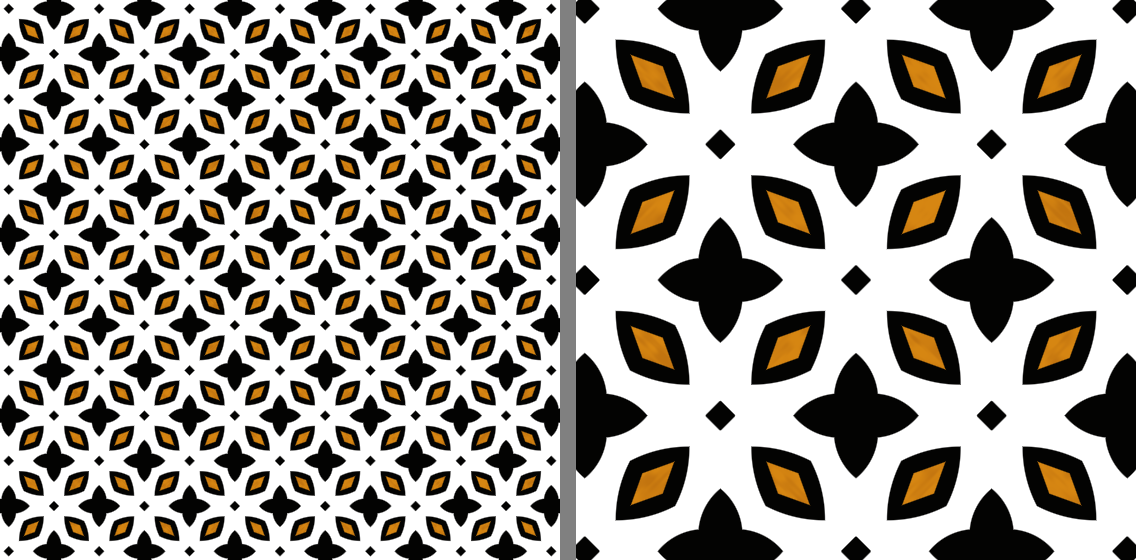
Left: the whole. Right: its middle third, enlarged.
A WebGL 1 fragment shader for this pattern:

```glsl
precision highp float;

uniform vec2 u_resolution;

const float CELLS_ACROSS = 12.387;
const vec3 PAPER = vec3(1.0);
const vec3 INK = vec3(0.012, 0.011, 0.008);
const vec3 AMBER = vec3(0.84, 0.525, 0.07);
const vec3 AMBER_DARK = vec3(0.76, 0.455, 0.06);

float hash(vec2 p) {
    vec3 q = fract(p.xyx * vec3(0.1031, 0.1030, 0.0973));
    q += dot(q, q.yzx + 33.33);
    return fract((q.x + q.y) * q.z);
}

float valueNoise(vec2 p) {
    vec2 i = floor(p);
    vec2 f = fract(p);
    f = f * f * (3.0 - 2.0 * f);
    float low = mix(hash(i), hash(i + vec2(1.0, 0.0)), f.x);
    float high = mix(hash(i + vec2(0.0, 1.0)), hash(i + 1.0), f.x);
    return mix(low, high, f.y);
}

// Straight-sided rhombus with half diagonals size.x and size.y
float rhombus(vec2 p, vec2 size) {
    return dot(abs(p), size.yx) / length(size) - size.x * size.y / length(size);
}

// Rhombus whose four sides bow outward as arcs of the given radius
float bowedRhombus(vec2 p, vec2 size, float radius) {
    float halfChord = 0.5 * length(size);
    float drop = sqrt(radius * radius - halfChord * halfChord);
    vec2 center = 0.5 * size - normalize(size.yx) * drop;
    return length(abs(p) - center) - radius;
}

// Pointed lens made from two arcs, lying along x
float lens(vec2 p, float halfLength, float halfWidth) {
    float radius = (halfLength * halfLength + halfWidth * halfWidth) / (2.0 * halfWidth);
    return length(abs(p) - vec2(0.0, halfWidth - radius)) - radius;
}

// Four overlapping lens petals
float flower(vec2 p, float offset, float halfLength, float halfWidth) {
    vec2 q = abs(p);
    vec2 shift = vec2(offset, 0.0);
    return min(lens(q - shift, halfLength, halfWidth),
               lens(q.yx - shift, halfLength, halfWidth));
}

// Small diamond with softened corners
float softDiamond(vec2 p, float halfDiagonal, float rounding) {
    vec2 q = abs(p);
    float inner = halfDiagonal - rounding;
    float along = clamp((q.x - q.y) / inner, -1.0, 1.0);
    vec2 nearest = 0.5 * inner * vec2(1.0 + along, 1.0 - along);
    float side = sign(q.x + q.y - inner);
    return length(q - nearest) * side - rounding;
}

float coverage(float dist, float pixel) {
    return clamp(0.5 - dist / (1.3 * pixel), 0.0, 1.0);
}

// Mottled amber with faint streaks, different in each leaf
vec3 amberPaint(vec2 leaf, vec2 cell) {
    vec2 seed = cell + 40.0;
    float mottle = valueNoise(leaf * 11.0 + seed * 7.0);
    float streak = valueNoise(leaf * vec2(9.0, 42.0) + seed * 13.0);
    float tone = 0.5 * mottle + 0.35 * streak + 0.15 * hash(seed);
    return mix(AMBER_DARK, AMBER, smoothstep(0.1, 0.7, tone));
}

void main() {
    float shortSide = min(u_resolution.x, u_resolution.y);
    float pixel = CELLS_ACROSS / shortSide;
    vec2 p = (gl_FragCoord.xy - 0.5 * u_resolution) * pixel;

    // Flowers and small diamonds alternate on the grid nodes
    vec2 node = floor(p + 0.5);
    vec2 atNode = p - node;
    float isFlower = mod(node.x + node.y, 2.0);
    float nodeShape = isFlower > 0.5
        ? flower(atNode, 0.12, 0.342, 0.163)
        : softDiamond(atNode, 0.108, 0.012);

    // Leaves fill the cells, their tips turned toward the diamonds
    vec2 cell = floor(p);
    vec2 atCell = p - cell - 0.5;
    atCell.y *= 1.0 - 2.0 * mod(cell.x + cell.y, 2.0);
    vec2 leaf = vec2(atCell.x + atCell.y, atCell.y - atCell.x) * 0.70711;
    float leafShape = bowedRhombus(leaf, vec2(0.384, 0.235), 0.93);
    float core = rhombus(leaf, vec2(0.226, 0.106));

    vec3 color = mix(PAPER, INK, coverage(min(nodeShape, leafShape), pixel));
    color = mix(color, amberPaint(leaf, cell), coverage(core, pixel));
    gl_FragColor = vec4(color, 1.0);
}
```
